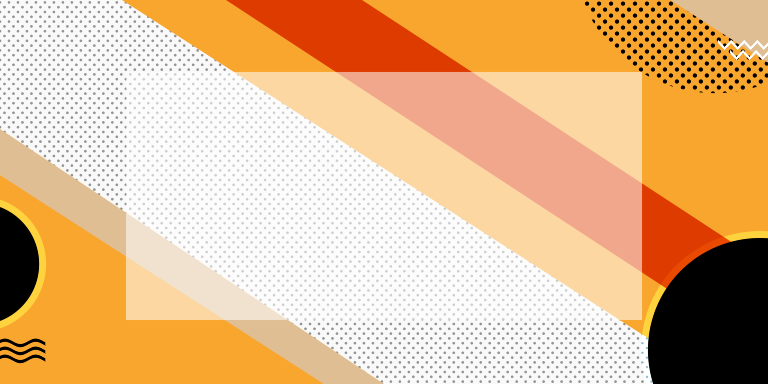
Write a WebGL 2 fragment shader that draws this background.

```glsl
#version 300 es
precision highp float;
// Flat geometric background: diagonal bands, halftone dots, discs and a pale panel.
uniform vec2 u_resolution;
out vec4 outColor;

// Palette
const vec3 ORANGE = vec3(0.975, 0.65, 0.18);
const vec3 RED = vec3(0.87, 0.23, 0.0);
const vec3 TAN = vec3(0.88, 0.745, 0.58);
const vec3 PAPER = vec3(0.975);
const vec3 GRAY = vec3(0.58);
const vec3 BLACK = vec3(0.0);
const vec3 WHITE = vec3(1.0);
const vec3 RING_GAIN = vec3(1.05, 1.27, 1.35);

// Slanted edges: height at the left side, fall per unit of width
const vec2 PAPER_TOP = vec2(1.2043, 0.643);
const vec2 PAPER_BASE = vec2(0.664, 0.664);
const vec2 TAN_BASE = vec2(0.544, 0.645);
const vec2 RED_TOP = vec2(1.6175, 0.655);
const vec2 RED_BASE = vec2(1.3855, 0.655);
const vec2 CORNER_BASE = vec2(2.117, 0.64);

// Discs: centre, radius
const vec3 LEFT_DISC = vec3(-0.057, 0.3125, 0.159);
const vec3 RIGHT_DISC = vec3(1.979, 0.0885, 0.2917);
const vec3 DOTTED_DISC = vec3(1.862, 1.122, 0.3646);
const float RING_WIDTH = 0.018;

// Dot grids: column step, row step, dot radius
const vec3 FINE_DOTS = vec3(0.0234, 0.0125, 0.0034);
const vec3 BOLD_DOTS = vec3(0.0312, 0.0156, 0.0055);

// Panel
const vec2 PANEL_CENTER = vec2(1.0, 0.4896);
const vec2 PANEL_HALF = vec2(0.672, 0.323);
const float PANEL_ALPHA = 0.55;

// Small line ornaments
const int WAVE_COUNT = 3;
const int ZIGZAG_COUNT = 2;
const float WAVE_PERIOD = 0.08;
const float ZIGZAG_PERIOD = 0.034;

float fill(float dist) {
    float halfPixel = 0.6 / u_resolution.y;
    return 1.0 - smoothstep(-halfPixel, halfPixel, dist);
}

// Signed distance, positive above the slanted edge
float aboveEdge(vec2 p, vec2 edge) {
    return (p.y - edge.x + edge.y * p.x) * inversesqrt(1.0 + edge.y * edge.y);
}

float band(vec2 p, vec2 top, vec2 base) {
    return fill(max(aboveEdge(p, top), -aboveEdge(p, base)));
}

float disc(vec2 p, vec3 circle) {
    return length(p - circle.xy) - circle.z;
}

float box(vec2 p, vec2 halfSize) {
    vec2 q = abs(p) - halfSize;
    return max(q.x, q.y);
}

// Staggered rows of round dots
float dots(vec2 p, vec3 grid) {
    float row = floor(p.y / grid.y);
    float column = p.x / grid.x + 0.5 * mod(row, 2.0);
    vec2 cell = vec2(fract(column), fract(p.y / grid.y)) - 0.5;
    return fill(length(cell * grid.xy) - grid.z);
}

vec3 ringedDisc(vec3 color, vec2 p, vec3 circle) {
    float dist = disc(p, circle);
    color = mix(color, min(color * RING_GAIN, 1.0), fill(dist - RING_WIDTH));
    return mix(color, BLACK, fill(dist));
}

void main() {
    vec2 p = gl_FragCoord.xy / u_resolution.y;
    vec3 color = ORANGE;

    // Diagonal bands
    color = mix(color, TAN, band(p, PAPER_BASE, TAN_BASE));
    vec3 halftone = mix(PAPER, GRAY, dots(p, FINE_DOTS));
    color = mix(color, halftone, band(p, PAPER_TOP, PAPER_BASE));
    color = mix(color, RED, band(p, RED_TOP, RED_BASE));

    // Dotted disc and tan corner
    color = mix(color, BLACK, dots(p, BOLD_DOTS) * fill(disc(p, DOTTED_DISC)));
    color = mix(color, TAN, fill(-aboveEdge(p, CORNER_BASE)));

    // Ringed discs
    color = ringedDisc(color, p, LEFT_DISC);
    color = ringedDisc(color, p, RIGHT_DISC);

    // Black waves
    for (int i = 0; i < WAVE_COUNT; i++) {
        float level = 0.107 - 0.0208 * float(i);
        float wave = level + 0.007 * cos(6.2832 * (p.x - 0.013) / WAVE_PERIOD);
        color = mix(color, BLACK, fill(max(abs(p.y - wave) - 0.0042, p.x - 0.118)));
    }

    // White zigzags
    for (int i = 0; i < ZIGZAG_COUNT; i++) {
        float start = 1.87 + 0.031 * float(i);
        float fold = abs(fract((p.x - start) / ZIGZAG_PERIOD) - 0.5) - 0.25;
        float line = 0.883 - 0.026 * float(i) + 0.036 * fold;
        color = mix(color, WHITE, fill(max(abs(p.y - line) - 0.0042, start - p.x)));
    }

    // Translucent panel
    color = mix(color, WHITE, PANEL_ALPHA * fill(box(p - PANEL_CENTER, PANEL_HALF)));
    outColor = vec4(color, 1.0);
}
```
